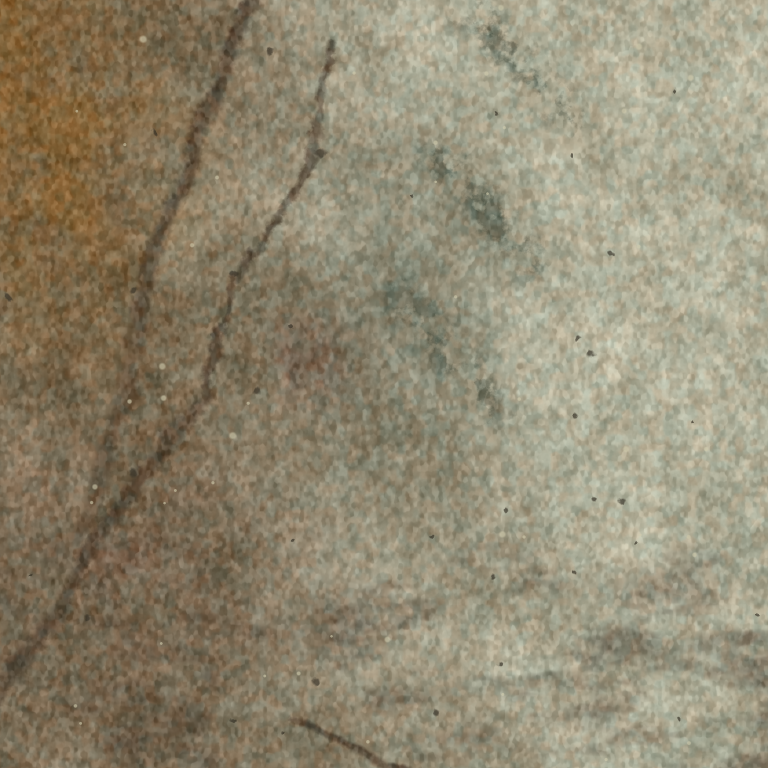
Reproduce this texture procedurally as a Shadertoy shader.

```glsl
// Weathered plaster wall with rust, dark cracks, greenish stains and fine grain.

const vec3 BROWN = vec3(0.485, 0.430, 0.340);
const vec3 PALE = vec3(0.680, 0.672, 0.585);
const vec3 RUST = vec3(0.52, 0.38, 0.20);
const vec3 UMBER = vec3(0.25, 0.20, 0.15);
const vec3 MOSS = vec3(0.33, 0.35, 0.29);
const vec3 ROSE = vec3(0.44, 0.33, 0.26);
const vec3 SOOT = vec3(0.20, 0.18, 0.14);
const vec3 CHALK = vec3(0.82, 0.80, 0.68);

vec3 hash3(vec2 p) {
    vec3 q = fract(p.xyx * vec3(0.1031, 0.1030, 0.0973));
    q += dot(q, q.yxz + 33.33);
    return fract((q.xxy + q.yzz) * q.zyx);
}

// Smooth cellular noise: cell values blended by distance to jittered centres.
float cellNoise(vec2 p) {
    vec2 cell = floor(p);
    float sum = 0.0, total = 0.0;
    for (int y = -1; y <= 1; y++)
    for (int x = -1; x <= 1; x++) {
        vec2 id = cell + vec2(x, y);
        vec3 h = hash3(id + 57.0);
        vec2 d = id + 0.15 + 0.7 * h.xy - p;
        float weight = exp(-6.0 * dot(d, d));
        sum += h.z * weight;
        total += weight;
    }
    return sum / total - 0.5;
}

// Layered noise, roughly -0.5 to 0.5.
float clouds(vec2 p) {
    float sum = 0.0, amp = 0.6;
    for (int i = 0; i < 4; i++) {
        sum += amp * cellNoise(p);
        p = mat2(1.6, 1.2, -1.2, 1.6) * p + 7.3;
        amp *= 0.6;
    }
    return sum;
}

// x: distance to segment ab, y: position along it.
vec2 segment(vec2 p, vec2 a, vec2 b) {
    vec2 ab = b - a;
    float t = clamp(dot(p - a, ab) / dot(ab, ab), 0.0, 1.0);
    return vec2(length(p - a - t * ab), t);
}

float crack(vec2 p, vec2 a, vec2 b, float width) {
    float d = segment(p, a, b).x;
    return 1.0 - smoothstep(width * 0.25, width * 1.25, d);
}

float blob(vec2 p, vec2 centre, vec2 radius) {
    vec2 d = (p - centre) / radius;
    return exp(-dot(d, d));
}

// Sparse round flecks, one candidate per cell.
float flecks(vec2 p, float scale, float share, float seed) {
    vec2 q = p * scale;
    vec3 h = hash3(floor(q) + seed);
    float radius = 0.08 + 0.14 * fract(h.z * 91.7);
    float d = length(fract(q) - 0.25 - 0.5 * h.xy);
    return step(h.z, share) * (1.0 - smoothstep(radius * 0.5, radius * 1.3, d));
}

void mainImage(out vec4 fragColor, in vec2 fragCoord) {
    vec2 uv = fragCoord / iResolution.xy;
    float broad = clouds(uv * 5.0);
    float mid = clouds(uv * 17.0 + 20.0);
    float fine = clouds(uv * 55.0 + 40.0);
    vec2 warped = uv + 0.018 * vec2(mid, broad) + 0.008 * vec2(fine, -fine);

    // Brown left side fading to pale plaster on the right.
    float side = uv.x + 0.10 * (uv.y - 0.5) + 0.22 * broad;
    vec3 col = mix(BROWN, PALE, smoothstep(0.08, 0.82, side));
    col += 0.10 * broad + 0.10 * mid;

    // Rust in the upper left corner, rose patches below.
    float rust = blob(uv, vec2(0.0, 0.93), vec2(0.16, 0.20)) + 0.6 * blob(uv, vec2(0.08, 0.72), vec2(0.16, 0.20));
    col = mix(col, RUST, clamp(rust * (0.75 + 1.2 * mid), 0.0, 0.9));
    float rose = blob(warped, vec2(0.41, 0.53), vec2(0.06)) + 0.6 * blob(uv, vec2(0.17, 0.27), vec2(0.20, 0.13));
    col = mix(col, ROSE, clamp(rose * (0.4 + 1.2 * mid), 0.0, 0.7));

    // Three slanting moss stains inside a faint grey haze.
    float moss = 0.30 * blob(uv, vec2(0.52, 0.60), vec2(0.15, 0.23));
    for (int i = 0; i < 3; i++) {
        vec2 a = vec2(0.625, 0.99) - float(i) * vec2(0.045, 0.19);
        float d = segment(warped + 0.03 * vec2(mid, fine), a, a + vec2(0.11, -0.13)).x;
        moss += 0.75 * exp(-d * d * 1300.0) * smoothstep(-0.25, 0.3, mid + fine);
    }
    col = mix(col, MOSS, clamp(moss, 0.0, 0.75));

    // Horizontal smudges across the lower part.
    float streak = clouds(uv * vec2(7.0, 16.0) + 60.0);
    float band = smoothstep(0.36, 0.22, uv.y) * smoothstep(-0.05, 0.35, streak);
    band += 0.7 * blob(warped, vec2(0.43, 0.20), vec2(0.06, 0.04)) + 0.6 * blob(warped, vec2(0.86, 0.24), vec2(0.07, 0.025));
    col = mix(col, UMBER, clamp(0.40 * band * (1.0 + fine), 0.0, 0.6));

    // Two long cracks that join, and a short one at the bottom.
    vec2 wide[5] = vec2[](vec2(0.33, 1.02), vec2(0.28, 0.87), vec2(0.195, 0.67), vec2(0.165, 0.48), vec2(0.10, 0.30));
    vec2 thin[7] = vec2[](vec2(0.428, 0.95), vec2(0.40, 0.78), vec2(0.306, 0.635), vec2(0.265, 0.48),
        vec2(0.13, 0.31), vec2(0.065, 0.19), vec2(-0.02, 0.06));
    float dark = 0.0;
    for (int i = 0; i < 4; i++)
        dark = max(dark, crack(warped, wide[i], wide[i + 1], 0.014) * mix(0.35, 0.72, smoothstep(0.5, 0.75, uv.y)));
    for (int i = 0; i < 6; i++)
        dark = max(dark, crack(warped, thin[i], thin[i + 1], i < 3 ? 0.007 : 0.013) * 0.6);
    dark = max(dark, 0.7 * crack(warped, vec2(0.38, 0.06), vec2(0.54, -0.01), 0.006));
    col = mix(col, UMBER, clamp(dark * (0.85 + 0.9 * fine), 0.0, 0.9));

    // Fibrous grain with a slight colour shift, then scattered flecks.
    float grain = cellNoise(uv * vec2(210.0, 150.0)) + 0.7 * cellNoise(uv * vec2(110.0, 85.0) + 9.0);
    float tint = cellNoise(uv * 95.0 + 31.0);
    col += 0.13 * grain + 0.08 * fine + 0.05 * tint * vec3(1.0, -0.3, -0.8);
    col = mix(col, SOOT, 0.65 * flecks(warped, 38.0, 0.025, 3.0));
    col = mix(col, CHALK, 0.60 * flecks(uv, 45.0, 0.025, 71.0));
    fragColor = vec4(clamp(col, 0.0, 1.0), 1.0);
}
```
